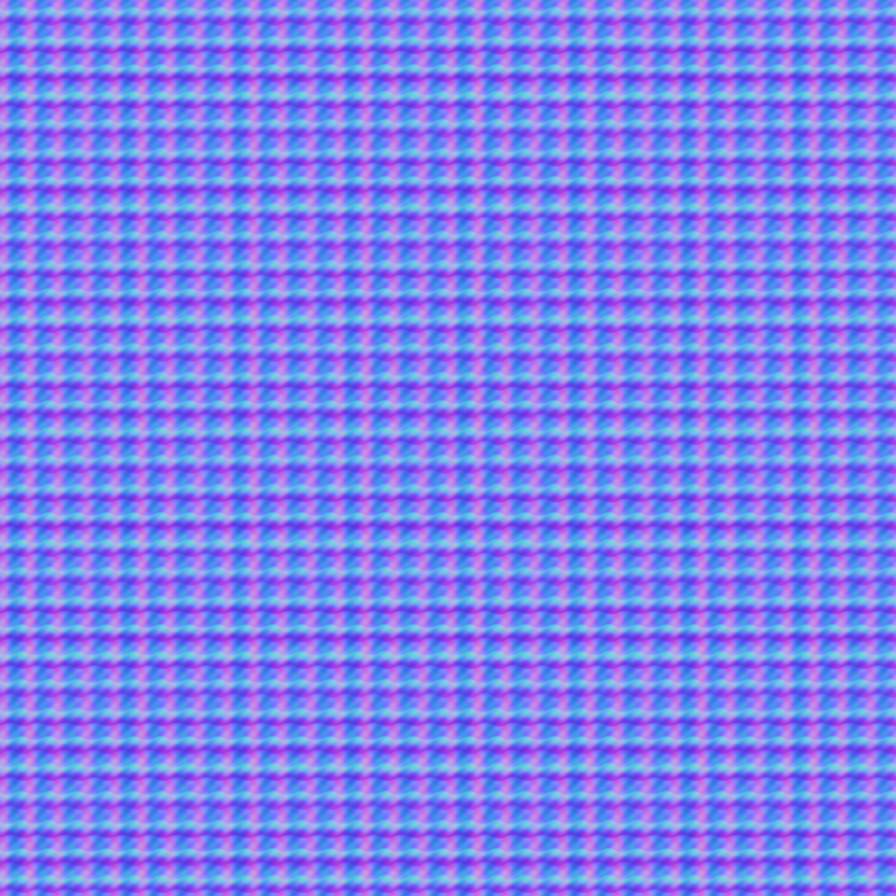
Write a three.js fragment shader that draws this texture map.

```glsl
// Tangent-space normal map of a soft woven cloth: 32 by 32 raised crossings,
// grouped four by four by deeper grooves. Weft and warp ridges are joined by a
// smooth maximum, and the slope of that height is encoded as colour.
varying vec2 vUv;

const float TAU = 6.2831853;
const float CELLS = 32.0;              // crossings across and up
const float GROUP = 4.0;               // crossings between deep grooves
const vec2 CREST = vec2(0.30, 0.40);   // crest position inside a cell
const vec2 GROOVE = vec2(0.80, 0.95);  // deep groove position inside a group

float hash(float n) {
  return fract(sin(n * 12.9898 + 4.137) * 4375.85);
}

// Smooth value noise along one axis, wrapping after a whole number of steps.
float wrapNoise(float t, float period, float seed) {
  float i = floor(t);
  float a = hash(mod(i, period) + seed);
  float b = hash(mod(i + 1.0, period) + seed);
  return mix(a, b, smoothstep(0.0, 1.0, t - i));
}

// Thread strength: repeats per group, with slight unevenness over the cloth.
float threadGain(float t, float seed) {
  float grouped = wrapNoise(t, GROUP, seed) - 0.5;
  float uneven = wrapNoise(t, CELLS, seed + 50.0) - 0.5;
  return 1.0 + 0.36 * grouped + 0.16 * uneven;
}

// Narrow periodic valley, one per group.
float groove(float t, float center) {
  return exp(10.0 * (cos(TAU * (t - center) / GROUP) - 1.0));
}

float smoothMax(float a, float b, float softness) {
  float d = a - b;
  return 0.5 * (a + b + sqrt(d * d + softness * softness));
}

float clothHeight(vec2 p) {
  // Threads sit a little unevenly inside each group.
  vec2 drift = 0.025 * sin(TAU * (p - GROOVE) / GROUP);
  vec2 a = TAU * (p - CREST + drift);
  float weftWave = cos(a.y - 0.15 * sin(a.x));
  float warpWave = cos(a.x);

  // Weft rides over the crossing, warp shows as stems between the rows.
  float weft = (0.42 * weftWave + 0.16 * cos(a.x)) * threadGain(p.y, 3.0);
  float warp = (0.40 * warpWave - 0.18 * cos(a.y)) * threadGain(p.x, 17.0);
  float weave = smoothMax(weft, warp, 0.16);

  // Every second column lifts the weft; strands add half-cell bumps.
  float alternate = 0.07 * cos(0.5 * a.x) * weftWave;
  float strands = 0.085 * cos(2.0 * a.x) * cos(2.0 * a.y - 0.4)
                + 0.035 * cos(2.0 * a.x + 0.5);
  float valleys = 0.15 * groove(p.x, GROOVE.x) + 0.25 * groove(p.y, GROOVE.y);
  return weave + 0.22 * weftWave + 0.10 * warpWave + alternate + strands - valleys;
}

// Slope by central differences, per radian of a cell.
vec2 clothSlope(vec2 p) {
  vec2 e = vec2(0.03, 0.0);
  float dx = clothHeight(p + e.xy) - clothHeight(p - e.xy);
  float dy = clothHeight(p + e.yx) - clothHeight(p - e.yx);
  return vec2(dx, dy) / (2.0 * e.x * TAU);
}

void main() {
  vec2 slope = clothSlope(vUv * CELLS);
  // Red rises to the right, green faces up.
  vec3 normal = normalize(vec3(slope.x, -slope.y, 0.92));
  vec3 color = 0.5 + 0.5 * normal;
  color.b -= 0.02;
  gl_FragColor = vec4(color, 1.0);
}
```
